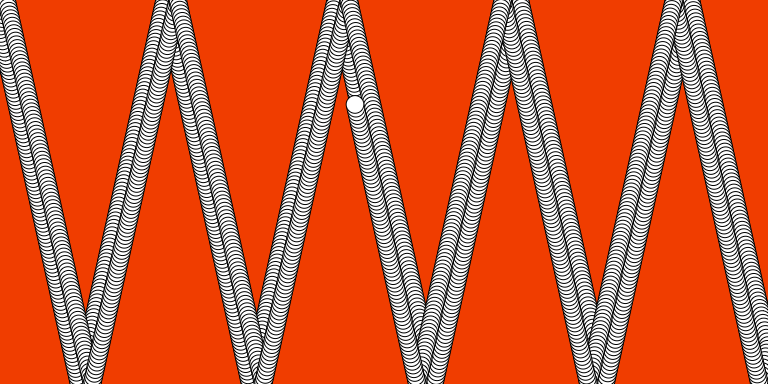
Reproduce this pattern procedurally as a Shadertoy shader.

```glsl
// Zigzag trail of outlined discs left by a ball bouncing between the canvas edges
#define GROUND vec3(0.94, 0.24, 0.0)
#define FILL vec3(1.0)
#define INK vec3(0.0)
#define WIDTH 2.0          // canvas width, in canvas heights
#define RADIUS 0.0243      // outer radius of a disc
#define OUTLINE 0.0026     // thickness of its outline
#define STROKE_RUN 0.2228  // sideways travel per crossing from top to bottom
#define FIRST_PEAK 0.0169  // path position of the bounce at the top left
#define PATH_END 3.0755    // unfolded sideways distance at the newest disc
#define STEP 0.00216       // unfolded sideways distance between discs
#define PASSES 3           // sideways crossings of the canvas

// Triangle wave: 0 at even t, 1 at odd t
float bounce(float t) {
    return abs(mod(t + 1.0, 2.0) - 1.0);
}

// Ball centre at unfolded sideways distance s, with y upward
vec2 ballCentre(float s) {
    return vec2(WIDTH * bounce(s / WIDTH),
                1.0 - bounce((s - FIRST_PEAK) / STROKE_RUN));
}

// Antialiased coverage of a signed distance
float coverage(float d, float pixel) {
    return clamp(0.5 - d / pixel, 0.0, 1.0);
}

// Lay one outlined disc over the colour below
vec3 drawDisc(vec3 below, float dist, float pixel) {
    vec3 disc = mix(INK, FILL, coverage(dist - RADIUS + OUTLINE, pixel));
    return mix(below, disc, coverage(dist - RADIUS, pixel));
}

void mainImage(out vec4 fragColor, in vec2 fragCoord) {
    float pixel = 1.0 / iResolution.y;
    vec2 p = fragCoord * pixel;
    vec3 color = GROUND;

    // Only discs within reach sideways are visited, oldest first
    float reach = RADIUS + pixel;
    int count = int(ceil(2.0 * reach / STEP)) + 1;

    for (int pass = 0; pass < PASSES; pass++) {
        // Passes run left, right, left; find this column along the path
        float s = pass == 0 ? -p.x : pass == 1 ? p.x : 2.0 * WIDTH - p.x;
        float oldest = ceil((PATH_END - s + reach) / STEP);

        for (int i = 0; i < count; i++) {
            float age = oldest - float(i);
            if (age < 0.0) break;
            vec2 centre = ballCentre(PATH_END - age * STEP);
            color = drawDisc(color, distance(p, centre), pixel);
        }
    }
    fragColor = vec4(color, 1.0);
}
```
